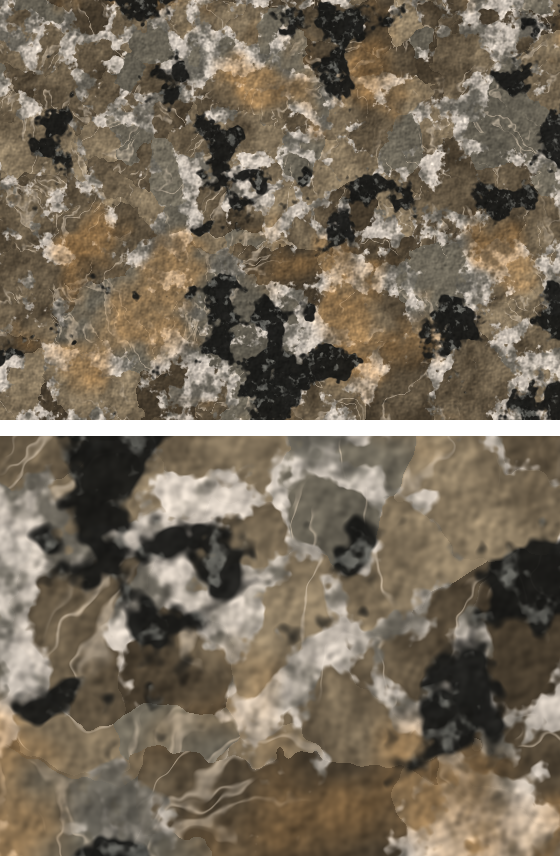
Top: the whole. Bottom: its middle third, enlarged.
This texture is drawn by a Shadertoy shader. Its source:

```glsl
float hash(vec2 p) {
    return fract(sin(dot(p, vec2(127.1, 311.7))) * 43758.5453);
}

vec2 hash2(vec2 p) {
    return vec2(hash(p), hash(p + 57.3));
}

float noise(vec2 p) {
    vec2 i = floor(p), f = fract(p);
    f = f * f * (3.0 - 2.0 * f);
    return mix(mix(hash(i), hash(i + vec2(1, 0)), f.x),
               mix(hash(i + vec2(0, 1)), hash(i + vec2(1, 1)), f.x), f.y);
}

// Rotated octaves, normalised to a mean of one half
float fbm(vec2 p, int octaves, float gain) {
    float sum = 0.0, total = 0.0, weight = 1.0;
    for (int i = 0; i < octaves; i++) {
        sum += weight * noise(p);
        total += weight;
        weight *= gain;
        p = mat2(1.6, 1.2, -1.2, 1.6) * p + 17.7;
    }
    return sum / total;
}

// Voronoi grains: x = distance to the border, yz = cell id
vec3 grains(vec2 p) {
    vec2 cell = floor(p), nearest = vec2(0), id = vec2(0);
    float best = 9.0, border = 9.0;
    for (int k = 0; k < 9; k++) {
        vec2 c = cell + vec2(k % 3 - 1, k / 3 - 1);
        vec2 r = c + hash2(c) - p;
        if (dot(r, r) < best) {
            best = dot(r, r);
            nearest = r;
            id = c;
        }
    }
    for (int k = 0; k < 25; k++) {
        vec2 c = id + vec2(k % 5 - 2, k / 5 - 2);
        vec2 r = c + hash2(c) - p;
        vec2 d = r - nearest;
        if (dot(d, d) > 1e-4)
            border = min(border, dot(0.5 * (r + nearest), normalize(d)));
    }
    return vec3(border, id);
}

// Thin, broken cleavage lines running along one direction
float cleavage(vec2 p, float angle) {
    float c = cos(angle), s = sin(angle);
    vec2 q = mat2(c, -s, s, c) * p * vec2(7.0, 28.0);
    float line = 1.0 - smoothstep(0.0, 0.045, abs(fbm(q, 3, 0.5) - 0.5));
    return line * smoothstep(0.4, 0.65, noise(p * 19.0 + angle));
}

// Feldspar tone and sheen for one crystal
vec3 crystalColor(vec2 p, vec2 id) {
    const vec3 umber = vec3(0.27, 0.23, 0.175);
    const vec3 tan_ = vec3(0.56, 0.495, 0.395);
    const vec3 smoke = vec3(0.41, 0.40, 0.36);
    const vec3 cream = vec3(0.76, 0.70, 0.62);
    float tone = hash(id + 3.1), kind = hash(id + 8.7);
    float mottle = fbm(p * 16.0 + id, 4, 0.6) - 0.5;
    vec3 col = mix(umber, tan_, clamp(tone * 0.85 + mottle * 1.3, 0.0, 1.0));
    col = mix(col, smoke, 0.7 * step(0.75, kind));
    float lines = cleavage(p, 0.4 + 2.2 * hash(id + 5.5));
    return mix(col, cream, 0.6 * lines);
}

void mainImage(out vec4 fragColor, in vec2 fragCoord) {
    const vec3 ash = vec3(0.40, 0.385, 0.35);
    const vec3 quartz = vec3(0.85, 0.81, 0.765);
    const vec3 rust = vec3(0.70, 0.52, 0.31);
    const vec3 mica = vec3(0.095, 0.095, 0.088);
    const vec3 glint = vec3(0.36, 0.36, 0.34);

    vec2 p = fragCoord / iResolution.y;
    vec2 warp = vec2(fbm(p * 13.0, 4, 0.6), fbm(p * 13.0 + 41.0, 4, 0.6)) - 0.5;
    vec2 q = p + 0.09 * warp;

    // Zones of large and small crystals
    float zone = noise(q * 3.5 + 6.0) - 0.56;
    vec3 grain = zone > 0.0 ? grains(q * 5.5) : grains(q * 11.0 + 30.0);
    float border = min(grain.x, abs(zone) * 2.5);
    vec3 col = crystalColor(q, grain.yz);

    // Pale ragged quartz between the crystals
    float ragged = fbm(p * 15.0 + 9.0, 5, 0.65) - 0.5;
    float vein = smoothstep(-0.03, 0.09, 0.07 + ragged * 1.4 - border);
    float milk = fbm(p * 24.0 + 70.0, 4, 0.7);
    vec3 matrix = mix(ash, quartz, smoothstep(0.33, 0.62, milk));
    col = mix(col, matrix, 0.9 * vein);

    // Warm iron stains
    float stain = smoothstep(0.56, 0.74, fbm(p * 5.0 + 83.0, 4, 0.55));
    col = mix(col, rust * (0.5 + milk), 0.5 * stain);

    // Black mica clusters with frayed edges
    float cluster = fbm(p * 7.5 + 22.0, 5, 0.62);
    float dark = smoothstep(0.575, 0.625, cluster);
    float flakes = smoothstep(0.55, 0.8, fbm(p * 65.0, 3, 0.6));
    col = mix(col, mix(mica, glint, flakes), 0.95 * dark);

    // Fine relief lit from the upper left, and grit
    vec2 toLight = vec2(-0.003, 0.003);
    float relief = fbm(p * 48.0, 3, 0.7) - fbm((p + toLight) * 48.0, 3, 0.7);
    float grit = fbm(p * 95.0 + 13.0, 2, 0.7) - 0.5;
    col *= 1.0 + 0.75 * relief + 0.32 * grit;

    fragColor = vec4(clamp(col, 0.0, 1.0), 1.0);
}
```
